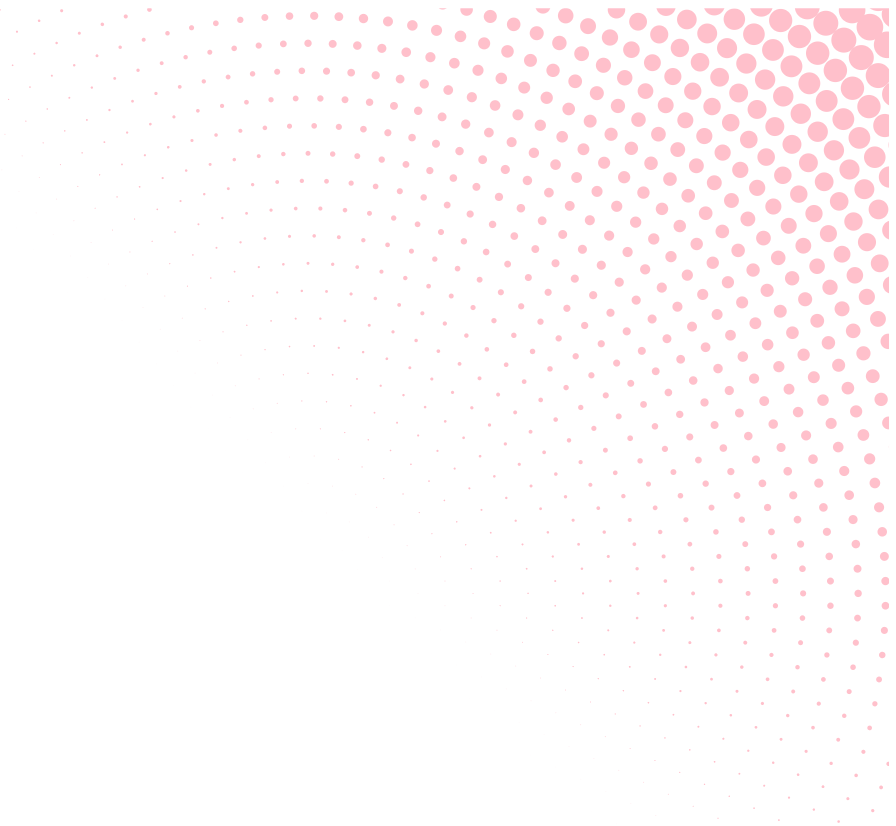
Give the GLSL for this background, as a WebGL 2 fragment shader.

```glsl
#version 300 es
precision highp float;

#define RING_CENTER vec2(0.3729, 0.2816)
#define RING_STEP 0.0333
#define DOTS_PER_RING 7.0
#define CORNER vec2(1.0763, 0.9900)
#define FADE_LENGTH 1.412
#define FADE_POWER 1.8
#define MAX_RADIUS 0.0171
#define DOT_COLOR vec3(1.0, 0.753, 0.796)
#define PAPER_COLOR vec3(1.0)

const float TAU = 6.2831853;

uniform vec2 u_resolution;
out vec4 fragColor;

// Dots shrink along the diagonal away from the upper right corner
float dotRadius(vec2 center) {
    vec2 away = CORNER - center;
    float fade = clamp(1.0 - (away.x + away.y) / FADE_LENGTH, 0.0, 1.1);
    return MAX_RADIUS * pow(fade, FADE_POWER);
}

// Antialiased disc; discs thinner than a pixel fade by their area
float disc(float dist, float radius, float pixel) {
    float drawn = max(radius, 0.5 * pixel);
    float ratio = radius / drawn;
    return clamp(0.5 + (drawn - dist) / pixel, 0.0, 1.0) * ratio * ratio;
}

// Nearest dot on one ring; the dot count grows with the ring index
vec2 nearestDot(float turn, float ring) {
    float count = DOTS_PER_RING * ring;
    float angle = (round(turn * count) / count - 0.5) * TAU;
    return RING_CENTER + ring * RING_STEP * vec2(cos(angle), sin(angle));
}

void main() {
    float pixel = 1.0 / u_resolution.y;
    vec2 pos = gl_FragCoord.xy * pixel;
    vec2 rel = pos - RING_CENTER;
    float turn = atan(rel.y, rel.x) / TAU + 0.5;
    float nearestRing = round(length(rel) / RING_STEP);

    // Neighbouring rings are included since large dots overlap
    float coverage = 0.0;
    for (float i = -1.0; i <= 1.0; i++) {
        vec2 center = nearestDot(turn, max(nearestRing + i, 1.0));
        float shape = disc(distance(pos, center), dotRadius(center), pixel);
        coverage = max(coverage, shape);
    }

    // Plain margin along the top and right edges
    vec2 inside = clamp((CORNER - pos) / pixel + 0.5, 0.0, 1.0);
    coverage *= inside.x * inside.y;

    fragColor = vec4(mix(PAPER_COLOR, DOT_COLOR, coverage), 1.0);
}
```
